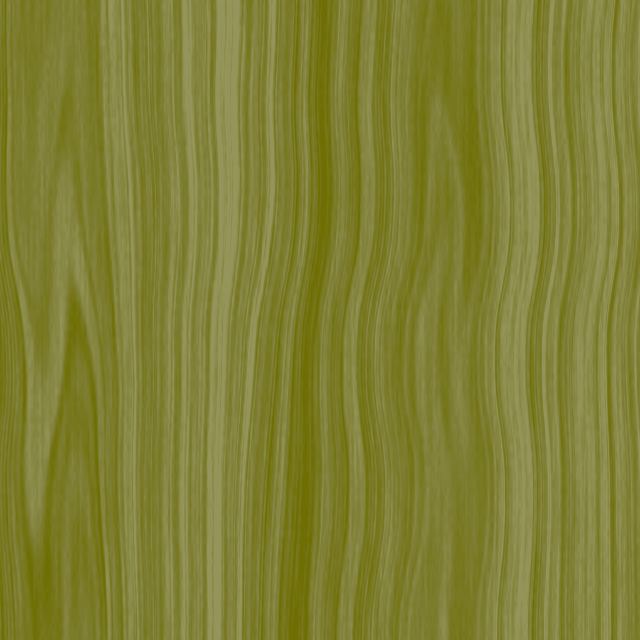
This texture is drawn by a Shadertoy shader. Its source:

```glsl
#define RING_DENSITY 27.0
#define FIELD_BEND 4.8
#define WAVE_AMOUNT 0.028
#define TONE_MEAN 0.585
#define TONE_CONTRAST 1.55
#define FIBRE_AMOUNT 0.40
#define STREAK_AMOUNT 0.16
#define DARK_OLIVE vec3(0.432, 0.432, 0.010)
#define MID_OLIVE vec3(0.497, 0.497, 0.212)
#define PALE_OLIVE vec3(0.585, 0.585, 0.355)

float hash(vec2 cell) {
    vec3 q = fract(vec3(cell.xyx) * 0.1031);
    q += dot(q, q.yzx + 33.33);
    return fract((q.x + q.y) * q.z);
}

float noise(vec2 p) {
    vec2 cell = floor(p), f = fract(p);
    f = f * f * f * (f * (f * 6.0 - 15.0) + 10.0);
    float low = mix(hash(cell), hash(cell + vec2(1, 0)), f.x);
    float high = mix(hash(cell + vec2(0, 1)), hash(cell + vec2(1, 1)), f.x);
    return mix(low, high, f.y);
}

// Growth field: its slope across x sets how tightly the rings pack
float growthField(vec2 p) {
    p.x += WAVE_AMOUNT * (noise(vec2(p.x * 3.0 + 7.0, p.y * 4.5)) - 0.5);
    float bend = noise(vec2(p.x * 5.0 + 20.0, p.y * 0.4 + 3.2));
    float detail = noise(vec2(p.x * 12.0 + 50.0, p.y * 1.2 + 9.0));
    return RING_DENSITY * p.x + FIELD_BEND * bend + 0.7 * detail;
}

// Layered ring tones, each layer fading out where it gets finer than a pixel
float ringTone(float field) {
    float slope = fwidth(field);
    float tone = 0.5, weight = 0.32, frequency = 1.1;
    for (int i = 0; i < 4; i++) {
        float visible = 1.0 - smoothstep(0.7, 1.5, slope * frequency);
        float ring = noise(vec2(field * frequency + 40.0, float(i) * 17.0 + 5.0));
        tone += weight * visible * (ring - 0.5);
        weight *= 0.96;
        frequency *= 2.4;
    }
    return tone;
}

void mainImage(out vec4 fragColor, in vec2 fragCoord) {
    vec2 p = fragCoord / iResolution.xy;
    float field = growthField(p);
    float tone = TONE_MEAN + TONE_CONTRAST * (ringTone(field) - 0.5);

    // Soft streaks, fine vertical fibres and short flecks
    float streak = noise(vec2(p.x * 75.0 + field * 0.6, p.y * 2.5 + 30.0));
    float fibre = noise(vec2(p.x * 240.0 + field, p.y * 10.0));
    float fleck = noise(vec2(p.x * 380.0, p.y * 90.0) + 80.0);
    tone += STREAK_AMOUNT * (streak - 0.5);
    tone += FIBRE_AMOUNT * (0.6 * fibre + 0.4 * fleck - 0.5);
    tone = clamp(tone, 0.0, 1.0);

    // Olive ramp
    vec3 color = mix(DARK_OLIVE, MID_OLIVE, min(tone / 0.56, 1.0));
    color = mix(color, PALE_OLIVE, max(tone - 0.56, 0.0) / 0.44);
    fragColor = vec4(color, 1.0);
}
```
